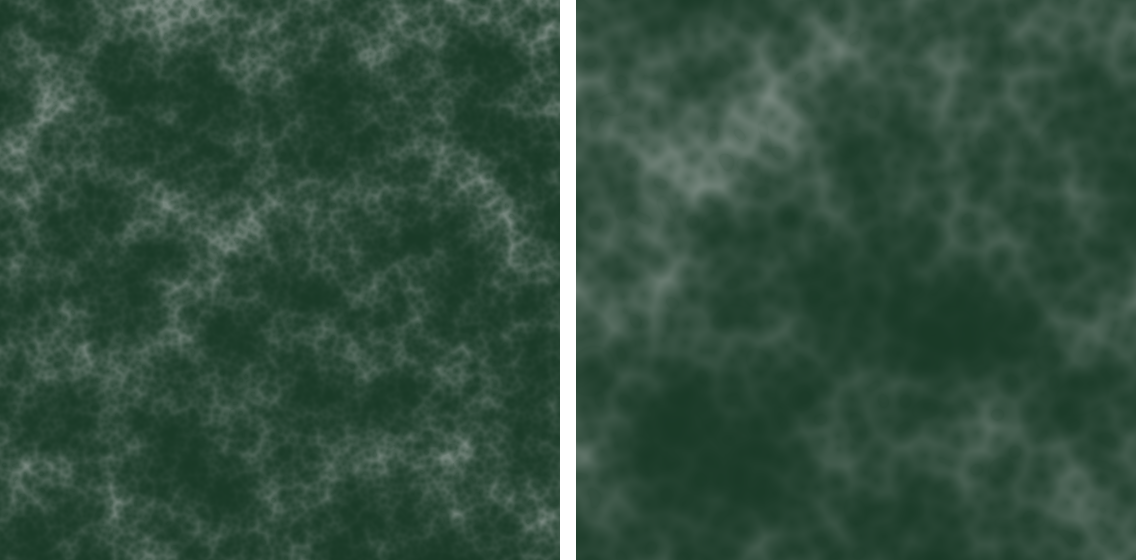
Left, the full canvas; right, a detail of the centre.
This texture is drawn by a three.js fragment shader. Its source:

```glsl
// Mottled dark green slate with pale, cloudy mineral patches and soft round spots.
varying vec2 vUv;

const vec3 DEEP_GREEN = vec3(0.10, 0.225, 0.152);
const vec3 PALE_SAGE = vec3(0.46, 0.525, 0.49);
const int OCTAVES = 5;

vec2 hash2(vec2 cell) {
  vec2 k = vec2(dot(cell, vec2(127.1, 311.7)), dot(cell, vec2(269.5, 183.3)));
  return fract(sin(k) * 43758.5453);
}

// Smoothed distance to the nearest scattered point: dark round spots.
float softCells(vec2 p, float sharpness) {
  vec2 cell = floor(p);
  vec2 local = fract(p);
  float weight = 0.0;
  for (int y = -1; y <= 1; y++) {
    for (int x = -1; x <= 1; x++) {
      vec2 neighbour = vec2(float(x), float(y));
      vec2 toPoint = neighbour + hash2(cell + neighbour) - local;
      weight += exp(-sharpness * dot(toPoint, toPoint));
    }
  }
  return sqrt(max(0.0, -log(weight) / sharpness));
}

// Weighted mean of cell layers, each turned and twice as fine as the last.
float fractalCells(vec2 p, float decay) {
  mat2 turn = mat2(0.8, 0.6, -0.6, 0.8);
  float amplitude = 1.0;
  float total = 0.0;
  float amplitudeSum = 0.0;
  for (int i = 0; i < OCTAVES; i++) {
    total += amplitude * softCells(p, 8.0);
    amplitudeSum += amplitude;
    p = turn * p * 2.0 + vec2(17.3, 9.1);
    amplitude *= decay;
  }
  return total / amplitudeSum;
}

// Lifts the rare peaks so that pale patches stand out of a dark ground.
float paleness(float height, float middle, float gain, float contrast) {
  return clamp(gain * pow(height / middle, contrast), 0.0, 1.0);
}

void main() {
  float height = fractalCells(vUv * 5.0 + vec2(3.7, 8.2), 0.82);
  float pale = paleness(height, 0.385, 0.198, 3.1);
  gl_FragColor = vec4(mix(DEEP_GREEN, PALE_SAGE, pale), 1.0);
}
```
